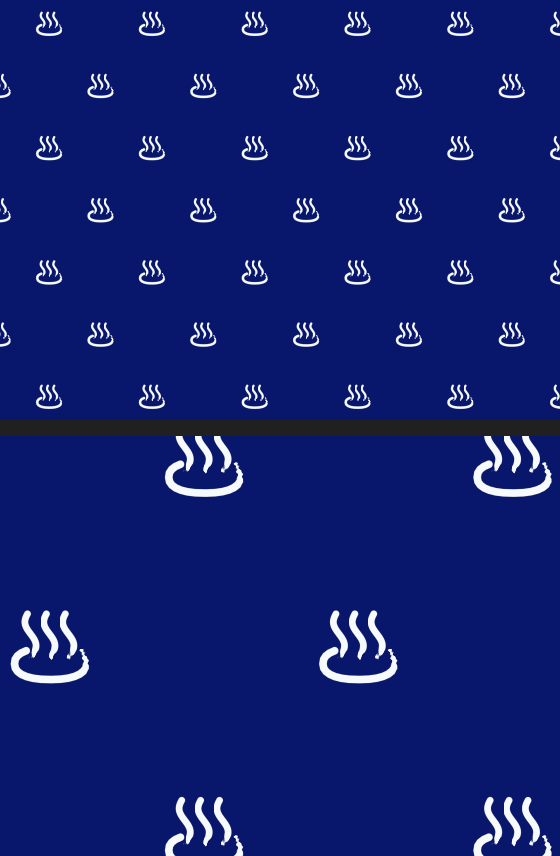
Top: the whole. Bottom: its middle third, enlarged.
Give the GLSL for this pattern, as a Shadertoy shader.

```glsl
// Staggered rows of a small brush-drawn hot bath: a bowl under three steam wisps.
// Each icon is the distance to two parametric brush paths, walked in short
// segments with tapering width; layered sines fray the dry ends of the strokes.

#define GROUND     vec3(0.03, 0.09, 0.42)
#define INK        vec3(0.97, 0.98, 0.98)
#define PITCH      vec2(0.2448, 0.1480)  // column and row spacing, canvas heights
#define FIRST      vec2(0.1172, 0.0564)  // first icon, from the top left
#define ICON_SIZE  0.0316                // half width of an icon
#define WISP_GAP   0.475
#define WISP_SWAY  0.115
#define WISP_WIDTH 0.085
#define BOWL_RADII vec2(0.90, 0.40)
#define BOWL_WIDTH 0.096
#define FRAY       0.075
#define STEPS      20

const float TAU = 6.2831853;

// Distance to a segment in x, position along it in y
vec2 segment(vec2 p, vec2 a, vec2 b) {
    vec2 ab = b - a;
    float h = clamp(dot(p - a, ab) / dot(ab, ab), 0.0, 1.0);
    return vec2(length(p - a - ab * h), h);
}

// S-shaped wisp, from its top at t = 0 to its foot at t = 1
vec2 wispPath(float t) {
    float sway = -WISP_SWAY * sin(TAU * (t + 0.04));
    return vec2(sway + 0.10 * (t - 0.5), mix(0.82, -0.27, t));
}

// Open, slightly squared bowl, from the left lip round to the right lip
vec2 bowlPath(float t) {
    float angle = mix(2.25, 6.75, t);
    vec2 dir = vec2(cos(angle), sin(angle));
    dir = sign(dir) * pow(abs(dir), vec2(0.85));
    float lift = 0.10 * smoothstep(0.85, 1.0, t);
    return vec2(0.0, -0.43) + BOWL_RADII * dir + vec2(-0.3, 1.0) * lift;
}

// Bristle streaks, 0 to 1
float bristles(vec2 p) {
    float s = sin(31.0 * p.x + 9.0 * p.y) + 0.6 * sin(53.0 * p.x - 23.0 * p.y + 1.7);
    return 0.5 + 0.3 * s;
}

float wisps(vec2 p) {
    float column = clamp(floor(p.x / WISP_GAP + 0.5), -1.0, 1.0);
    vec2 local = p - vec2(column * WISP_GAP - 0.02, 0.0);
    float streak = FRAY * bristles(p), d = 1e3;
    for (int i = 0; i < STEPS; i++) {
        float t = float(i) / float(STEPS), dt = 1.0 / float(STEPS);
        vec2 s = segment(local, wispPath(t), wispPath(t + dt));
        float dry = smoothstep(0.78, 1.0, t + s.y * dt);
        d = min(d, s.x - WISP_WIDTH * (1.0 - 0.15 * dry) + streak * dry);
    }
    return d;
}

float bowl(vec2 p) {
    float streak = FRAY * bristles(p.yx), d = 1e3;
    for (int i = 0; i < STEPS; i++) {
        float t = float(i) / float(STEPS), dt = 1.0 / float(STEPS);
        vec2 s = segment(p, bowlPath(t), bowlPath(t + dt));
        float dry = smoothstep(0.78, 1.0, t + s.y * dt);
        d = min(d, s.x - BOWL_WIDTH * (1.0 - 0.2 * dry) + streak * dry);
    }
    return d;
}

void mainImage(out vec4 fragColor, in vec2 fragCoord) {
    // Canvas heights, measured from the top left
    vec2 uv = vec2(fragCoord.x, iResolution.y - fragCoord.y) / iResolution.y;

    // Nearest icon; every other row shifts by half a column
    vec2 grid = (uv - FIRST) / PITCH;
    float row = floor(grid.y + 0.5);
    grid.x -= 0.5 * mod(row, 2.0);
    vec2 p = (grid - floor(grid + 0.5)) * PITCH / ICON_SIZE;
    p.y = -p.y;

    // Strokes with one pixel of edge smoothing
    float pixel = 1.0 / (iResolution.y * ICON_SIZE);
    float d = min(wisps(p), bowl(p));
    float cover = smoothstep(0.7 * pixel, -0.7 * pixel, d);
    fragColor = vec4(mix(GROUND, INK, cover), 1.0);
}
```
